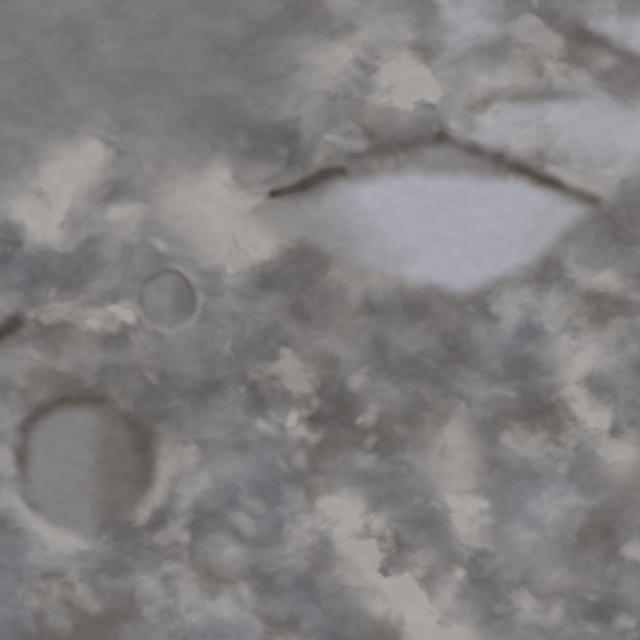
A WebGL 2 fragment shader for this texture:

```glsl
#version 300 es
precision highp float;
// Weathered grey stone with chalky patches, shallow pits and a pale hollow under a dark ledge.
uniform vec2 u_resolution;
out vec4 fragColor;

const vec3 SOOT = vec3(0.25, 0.22, 0.20);
const vec3 EARTH = vec3(0.39, 0.36, 0.34);
const vec3 CHALK = vec3(0.67, 0.655, 0.64);
const vec3 ICE = vec3(0.66, 0.665, 0.70);

float hash(vec2 p) {
  return fract(sin(dot(p, vec2(127.1, 311.7))) * 43758.5453);
}

float noise(vec2 p) {
  vec2 i = floor(p), f = fract(p);
  f = f * f * (3.0 - 2.0 * f);
  return mix(mix(hash(i), hash(i + vec2(1, 0)), f.x),
             mix(hash(i + vec2(0, 1)), hash(i + vec2(1, 1)), f.x), f.y);
}

float fbm(vec2 p) {
  float sum = 0.0, amp = 0.5;
  for (int i = 0; i < 5; i++) {
    sum += amp * noise(p);
    p = mat2(1.6, 1.2, -1.2, 1.6) * p + 7.3;
    amp *= 0.5;
  }
  return sum / 0.97;
}

// Soft stroke that fades away from the segment a-b.
float stroke(vec2 p, vec2 a, vec2 b, float width) {
  vec2 ab = b - a;
  float d = length(p - a - ab * clamp(dot(p - a, ab) / dot(ab, ab), 0.0, 1.0)) / width;
  return exp(-d * d);
}

// Scattered soft slanted flecks, one per grid cell.
float flecks(vec2 p, float cells, float share) {
  vec2 g = p * cells, id = floor(g);
  float cover = 0.0;
  for (int y = -1; y <= 1; y++) {
    for (int x = -1; x <= 1; x++) {
      vec2 c = id + vec2(x, y);
      float angle = 0.9 * hash(c + 5.1) + (hash(c + 9.4) < 0.6 ? -0.9 : 0.5);
      vec2 d = g - c - vec2(hash(c), hash(c + 3.7));
      d = mat2(cos(angle), -sin(angle), sin(angle), cos(angle)) * d;
      float size = 0.3 + 0.35 * hash(c + 2.2);
      float blob = 1.0 - smoothstep(0.1, 1.0, length(d * vec2(1.0, 1.7)) / size);
      cover = max(cover, blob * step(hash(c + 8.8), share));
    }
  }
  return cover;
}

// Distance to the convex outline of the hollow, negative inside.
float hollowDist(vec2 p) {
  vec2 corner[8] = vec2[8](vec2(0.41, 0.66), vec2(0.52, 0.585), vec2(0.72, 0.538), vec2(0.84, 0.58),
                           vec2(0.93, 0.67), vec2(0.80, 0.727), vec2(0.64, 0.742), vec2(0.53, 0.715));
  float d = -1.0;
  for (int i = 0; i < 8; i++) {
    vec2 edge = normalize(corner[(i + 1) % 8] - corner[i]);
    d = max(d, dot(p - corner[i], vec2(edge.y, -edge.x)));
  }
  return d;
}

// Round pit: grey floor, shaded upper rim, chalky lower rim.
vec3 addPit(vec3 col, vec2 p, vec2 centre, float radius, float strength) {
  vec2 v = (p - centre) / radius;
  float d = length(v) - 1.0, patchy = smoothstep(0.25, 0.6, fbm(p * 22.0));
  vec3 ground = mix(vec3(0.51, 0.50, 0.51), vec3(0.43, 0.41, 0.40), smoothstep(0.0, 0.5, v.x));
  float halo = exp(-pow((d - 0.2) / 0.16, 2.0)) * smoothstep(0.5, -0.7, v.y - 0.4 * v.x);
  col = mix(col, CHALK, strength * 0.7 * patchy * halo);
  col = mix(col, ground, strength * 0.9 * (1.0 - smoothstep(-0.12, 0.1, d)));
  float shade = exp(-pow((d + 0.06) / 0.14, 2.0)) * smoothstep(-0.6, 0.8, v.y + 0.4 * abs(v.x));
  return mix(col, EARTH * 0.85, strength * (0.3 + 0.55 * patchy) * shade);
}

void main() {
  vec2 p = gl_FragCoord.xy / u_resolution;
  vec2 q = p + 0.04 * (vec2(fbm(p * 12.0), fbm(p * 12.0 + 31.0)) - 0.5);

  // Mottled grey ground, calmer in the upper left
  float calm = 1.0 - smoothstep(0.2, 0.5, length((p - vec2(0.08, 0.97)) * vec2(0.8, 1.2)));
  float rough = 1.0 - calm;
  float tone = 0.472 + (0.2 * (fbm(q * 5.0 + 2.0) - 0.5) + 0.27 * (fbm(q * vec2(17.0, 23.0)) - 0.5)) * (1.0 - 0.65 * calm);
  float warmth = (fbm(q * 10.0 + 50.0) - 0.5) * (1.0 - 0.7 * calm);
  vec3 col = tone + vec3(0.002, -0.004, 0.002) + warmth * vec3(0.035, 0.0, -0.04);
  col = mix(col, EARTH, 0.6 * smoothstep(0.53, 0.75, fbm(q * 12.0 + 71.0)) * rough);

  // Chalk deposits and flecks
  float patches = stroke(q, vec2(0.15, 0.77), vec2(0.02, 0.64), 0.05)
    + stroke(q, vec2(0.31, 0.68), vec2(0.36, 0.63), 0.07) + 0.8 * stroke(q, vec2(0.53, 0.88), vec2(0.74, 0.83), 0.06)
    + 1.3 * stroke(q, vec2(0.54, 0.19), vec2(0.69, 0.0), 0.05) + stroke(q, vec2(0.90, 0.45), vec2(0.97, 0.29), 0.045)
    + 0.8 * stroke(q, vec2(0.70, 0.32), vec2(0.74, 0.15), 0.04);
  float chalk = patches * smoothstep(0.3, 0.62, fbm(q * 16.0 + 11.0));
  chalk += 0.7 * smoothstep(0.53, 0.74, fbm(q * vec2(11.0, 14.0) + 23.0)) * rough;
  float scatter = smoothstep(0.35, 0.6, fbm(p * 6.0 + 90.0)) * rough;
  chalk += scatter * (0.65 * flecks(q, 13.0, 0.3) + 0.45 * flecks(q + 0.37, 24.0, 0.3));
  col = mix(col, CHALK, 0.9 * clamp(chalk, 0.0, 1.0));

  // Cool light toward the upper right
  float sheen = 0.8 * stroke(q, vec2(0.78, 0.81), vec2(1.0, 0.80), 0.045)
    + 0.6 * stroke(q, vec2(0.73, 0.94), vec2(0.73, 1.0), 0.035) + 0.9 * stroke(q, vec2(0.96, 0.97), vec2(1.0, 0.94), 0.04);
  col = mix(col, ICE, min(sheen, 0.85) * smoothstep(0.2, 0.6, fbm(q * 13.0 + 60.0)));

  // Pale hollow, blending softly into the ground below
  vec2 edgeP = mix(p, q, 0.7);
  float hollow = hollowDist(edgeP);
  float bright = smoothstep(0.42, 0.62, p.x) - 0.35 * smoothstep(0.72, 0.95, p.x) + 1.3 * (fbm(q * 10.0 + 40.0) - 0.55);
  vec3 bed = mix(vec3(0.53, 0.53, 0.53), ICE, clamp(bright, 0.0, 1.0));
  col = mix(col, EARTH, 0.3 * exp(-pow(hollow / 0.02, 2.0)));
  col = mix(col, bed, 0.93 * (1.0 - smoothstep(-0.024, 0.012, hollow)));

  // Round pits
  col = addPit(col, edgeP, vec2(0.13, 0.284), 0.104, 1.0);
  col = addPit(col, edgeP, vec2(0.26, 0.53), 0.042, 0.55);

  // Dark ledge and cracks, worn away in places
  float crack = 1.1 * stroke(edgeP, vec2(0.43, 0.69), vec2(0.535, 0.728), 0.009)
    + 0.5 * stroke(edgeP, vec2(0.55, 0.75), vec2(0.69, 0.787), 0.012) + 0.6 * stroke(edgeP, vec2(0.69, 0.785), vec2(0.77, 0.753), 0.011)
    + 0.9 * stroke(edgeP, vec2(0.78, 0.75), vec2(0.925, 0.685), 0.013) + 0.5 * stroke(edgeP, vec2(0.90, 0.95), vec2(1.0, 0.90), 0.013)
    + stroke(edgeP, vec2(-0.02, 0.465), vec2(0.025, 0.50), 0.014) + 0.35 * stroke(edgeP, vec2(0.77, 0.85), vec2(0.90, 0.845), 0.012);
  col = mix(col, SOOT, min(crack, 0.95) * (0.45 + 0.55 * noise(p * 38.0)));

  // Faint fine grain
  col += 0.03 * (noise(q * vec2(60.0, 95.0)) - 0.5);
  fragColor = vec4(col, 1.0);
}
```
